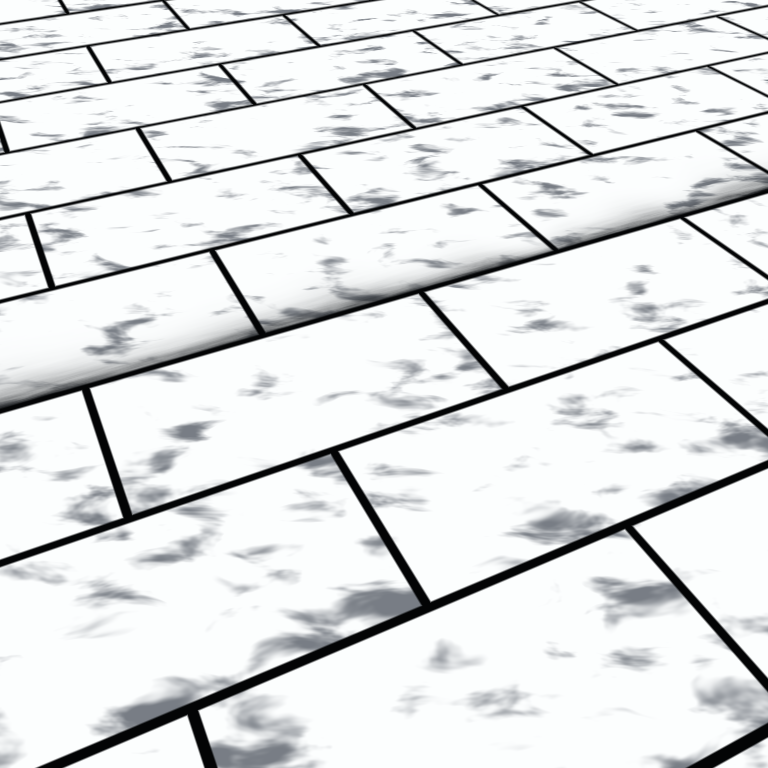
Reproduce this texture procedurally as a WebGL 1 fragment shader.

```glsl
precision highp float;
// White marble bricks in running bond with black joints, seen in perspective.
uniform vec2 u_resolution;

// Projective frame of the floor: brick length, course depth and origin.
const vec3 ALONG = vec3(0.5143, 0.2136, 0.143);
const vec3 DOWN = vec3(0.0322, -0.2206, -0.1485);
const vec3 ORIGIN = vec3(0.1107, 0.4961, 1.0);

const vec3 WHITE = vec3(0.99, 0.997, 0.998);
const vec3 VEIN = vec3(0.47, 0.49, 0.52);
const vec3 SHADOW = vec3(0.10, 0.11, 0.12);
const vec3 JOINT = vec3(0.01, 0.015, 0.02);

const vec2 JOINT_HALF = vec2(0.0105, 0.021); // in brick lengths and courses
const float MIN_HALF = 0.0014;               // in canvas units
const float SOFTNESS = 0.0017;
const float SHADOW_PERIOD = 9.0;             // courses between shaded ones

vec2 hash2(vec2 p) {
  p = vec2(dot(p, vec2(127.1, 311.7)), dot(p, vec2(269.5, 183.3)));
  return fract(sin(p) * 43758.55);
}

float cornerSlope(vec2 cell, vec2 f, vec2 corner) {
  return dot(hash2(cell + corner) * 2.0 - 1.0, f - corner);
}

float gradientNoise(vec2 p) {
  vec2 cell = floor(p);
  vec2 f = p - cell;
  vec2 w = f * f * f * (f * (f * 6.0 - 15.0) + 10.0);
  float low = mix(cornerSlope(cell, f, vec2(0.0)), cornerSlope(cell, f, vec2(1.0, 0.0)), w.x);
  float high = mix(cornerSlope(cell, f, vec2(0.0, 1.0)), cornerSlope(cell, f, vec2(1.0)), w.x);
  return mix(low, high, w.y);
}

float fbm(vec2 p) {
  float sum = 0.0;
  float amplitude = 1.0;
  for (int i = 0; i < 4; i++) {
    sum += amplitude * gradientNoise(p);
    p = p * 2.03 + vec2(17.3, 9.1);
    amplitude *= 0.5;
  }
  return sum;
}

// Canvas point to floor coordinates: x in brick lengths, y in courses.
vec2 floorAt(vec2 canvas) {
  vec3 p = vec3(canvas, 1.0);
  vec2 q = vec2(dot(cross(DOWN, ORIGIN), p), dot(cross(ORIGIN, ALONG), p));
  return q / dot(cross(ALONG, DOWN), p);
}

// Joint coverage from the floor distance and the floor-to-canvas scale.
float jointLine(float coord, float halfWidth, float scale, float blur) {
  float d = (0.5 - abs(fract(coord) - 0.5)) * scale;
  float w = max(halfWidth * scale, MIN_HALF);
  return 1.0 - smoothstep(w - blur, w + blur, d);
}

// Wispy slanted stains, gathering at the lower and right edges of a brick.
float stains(vec2 brickUv, vec2 seed) {
  vec2 p = brickUv * vec2(2.0, 1.0);
  vec2 streak = vec2(dot(p, vec2(0.91, 0.41)) * 2.8, dot(p, vec2(-0.41, 0.91)) * 6.0);
  streak += seed * 53.0;
  streak += 0.5 * vec2(gradientNoise(streak * 0.9 + 31.0), gradientNoise(streak * 0.9 + 67.0));
  float patches = gradientNoise(p * 1.7 + seed * 29.0);
  float edge = 0.20 * smoothstep(0.68, 1.0, brickUv.y) + 0.14 * smoothstep(0.84, 1.0, brickUv.x);
  return smoothstep(0.15, 0.68, fbm(streak) + 0.7 * patches + edge - 0.03);
}

// Dark streaky band along the lower edge of a course.
float edgeShadow(vec2 brickUv, float along) {
  float toEdge = 1.0 - brickUv.y;
  float reach = 0.085 + 0.09 * gradientNoise(vec2(along * 3.0, 4.3));
  float grain = 1.0 + 0.5 * fbm(vec2(along * 5.0, toEdge * 18.0));
  return clamp(exp(-toEdge / reach) * grain, 0.0, 1.0);
}

void main() {
  vec2 canvas = gl_FragCoord.xy / u_resolution;
  vec2 ground = floorAt(canvas);

  // Local scale from floor units to canvas units, for each axis.
  const float STEP = 0.001;
  vec2 dx = (floorAt(canvas + vec2(STEP, 0.0)) - ground) / STEP;
  vec2 dy = (floorAt(canvas + vec2(0.0, STEP)) - ground) / STEP;
  vec2 scale = 1.0 / sqrt(dx * dx + dy * dy);
  float blur = max(SOFTNESS, 0.7 / min(u_resolution.x, u_resolution.y));

  // Running bond: every other course is shifted by half a brick.
  float course = floor(ground.y);
  vec2 bond = vec2(ground.x + 0.5 * mod(course, 2.0), ground.y);
  vec2 brickUv = fract(bond);
  vec2 seed = hash2(floor(bond) + 3.7);

  // Marble, then the shaded course, then the joints.
  vec3 color = mix(WHITE, VEIN, stains(brickUv, seed));
  float shaded = 1.0 - step(0.5, mod(course + 1.0, SHADOW_PERIOD));
  color = mix(color, SHADOW, shaded * edgeShadow(brickUv, ground.x));
  float joint = max(jointLine(bond.x, JOINT_HALF.x, scale.x, blur),
                    jointLine(bond.y, JOINT_HALF.y, scale.y, blur));
  gl_FragColor = vec4(mix(color, JOINT, joint), 1.0);
}
```
